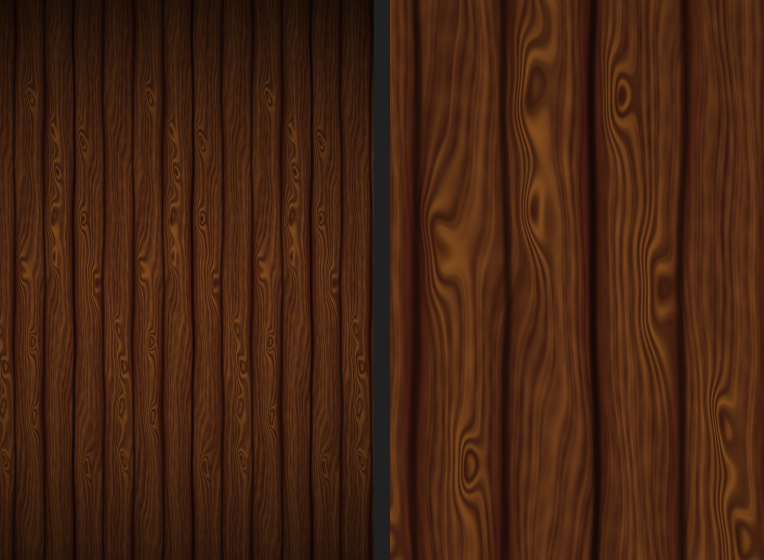
Left, the full canvas; right, a detail of the centre.
This texture is drawn by a WebGL 1 fragment shader. Its source:

```glsl
precision highp float;

uniform vec2 u_resolution;

vec2 hash2(vec2 p) {
  return fract(sin(vec2(dot(p, vec2(127.1, 311.7)), dot(p, vec2(269.5, 183.3)))) * 4375.85);
}

// Distance to the nearest scattered cell point
float cellular(vec2 p) {
  float nearest = 1.0;
  for (int j = -1; j <= 1; j++) {
    for (int i = -1; i <= 1; i++) {
      vec2 cell = floor(p) + vec2(float(i), float(j));
      nearest = min(nearest, length(cell + hash2(cell) - p));
    }
  }
  return nearest;
}

vec3 wood(vec2 p) {
  // Planks: a set of four repeats across, with slightly wavering seams
  float across = p.x * 12.6 + 0.51;
  float turn = across * 1.5708;
  across += 0.025 * sin(p.y * 11.0 + turn) + 0.012 * sin(p.y * 27.0 - turn);
  float plank = mod(floor(across), 4.0);
  float x = fract(across);
  float y = p.y;

  // Knot positions per plank, the largest first
  vec4 knotX = vec4(0.60, 0.55, 0.62, 0.45);
  vec4 knotY = vec4(0.52, 0.41, 0.27, 0.62);
  if (plank > 2.5) {
    knotX = vec4(0.72, 0.28, 0.25, 0.45);
    knotY = vec4(0.74, 0.91, 1.12, 0.25);
  } else if (plank > 1.5) {
    knotX = vec4(0.30, 0.40, 0.27, 0.33);
    knotY = vec4(0.91, 1.04, 1.15, 0.81);
  } else if (plank > 0.5) {
    knotX = vec4(0.20, 0.50, 0.57, 0.66);
    knotY = vec4(0.78, 1.24, 0.58, 0.38);
  }

  // Grain flow, bent into closed rings around the knots
  float flow = x + 0.09 * sin(y * 7.0 + plank * 2.1 + x * 2.0)
    + 0.045 * sin(y * 17.0 - plank * 1.7 + x * 5.0)
    + 0.018 * sin(y * 43.0 + plank + x * 9.0);
  float glow = 0.0;
  float core = 0.0;
  for (int k = 0; k < 4; k++) {
    vec2 size = k == 0 ? vec2(0.18, 0.052) : vec2(0.13, 0.034);
    vec2 d = (vec2(x, y) - vec2(knotX[k], knotY[k])) / size;
    d.x += 0.25 * sin(y * 70.0 + plank) + 0.25 * d.y;
    float r2 = dot(d, d);
    flow += 0.36 * exp(-r2);
    glow = max(glow, exp(-0.35 * r2));
    core = max(core, exp(-9.0 * r2));
  }

  // Layered sines for the rings and fibres, stretched cells for the pores
  float broad = 0.5 + 0.5 * sin(flow * 9.0 + plank * 1.9 + sin(y * 3.0 + plank));
  float rings = 0.5 + 0.5 * sin(flow * 50.0 + 1.6 * sin(flow * 13.0 + plank));
  float fibres = 0.5 + 0.5 * sin(flow * 105.0 + 2.0 * sin(flow * 31.0) + y * 4.0);
  float pores = cellular(vec2(flow * 13.0, y * 34.0) + plank * 37.0);
  float tone = 0.22 * broad + 0.30 * rings + 0.20 * fibres + 0.35 * pores - 0.06;

  vec3 darkBrown = vec3(0.205, 0.088, 0.048);
  vec3 lightBrown = vec3(0.435, 0.245, 0.108);
  vec3 gold = vec3(0.56, 0.34, 0.11);
  vec3 color = mix(darkBrown, lightBrown, tone);
  color = mix(color, mix(darkBrown * 0.9, gold, rings), 0.55 * glow);
  color = mix(color, vec3(0.20, 0.07, 0.03), 0.7 * core);

  // Reddish stain beside the seams, varying along the plank
  float edge = min(x, 1.0 - x);
  float stain = 0.5 + 0.3 * sin(y * 8.0 + plank * 2.6 + step(0.5, x) * 2.0);
  color = mix(color, vec3(0.20, 0.065, 0.04), stain * (1.0 - smoothstep(0.03, 0.24, edge)));

  // Dark seams, deepest on one joint in four
  float joint = mod(plank + step(0.5, x), 4.0);
  float depth = abs(joint - 3.0) < 0.5 ? 0.92 : 0.68;
  float seam = 1.0 - smoothstep(0.01, 0.075, edge);
  return mix(color, vec3(0.075, 0.028, 0.02), depth * seam);
}

void main() {
  // Four samples per pixel keep the fine grain smooth
  vec3 color = vec3(0.0);
  for (int j = 0; j < 2; j++) {
    for (int i = 0; i < 2; i++) {
      vec2 offset = vec2(float(i), float(j)) * 0.5 - 0.25;
      color += 0.25 * wood((gl_FragCoord.xy + offset) / u_resolution.x);
    }
  }

  // Vignette, darkest towards the top and bottom
  vec2 fromGlow = (gl_FragCoord.xy / u_resolution - vec2(0.5, 0.46)) * vec2(0.7, 1.5);
  color *= max(1.08 - 0.95 * dot(fromGlow, fromGlow), 0.2);
  gl_FragColor = vec4(color, 1.0);
}
```
